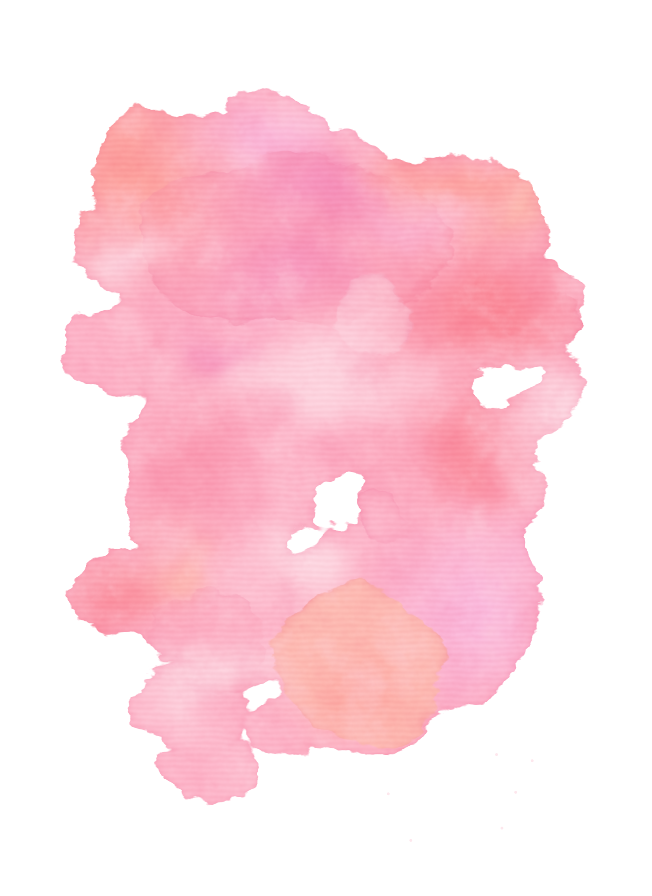
Reproduce this background procedurally as a WebGL 2 fragment shader.

```glsl
#version 300 es
precision highp float;
// A pink and coral watercolour stain on ribbed white paper.
// Warped ellipses join into the stain; soft pigment clouds and rimmed glazes
// colour it. The sheet is 100 units tall, with its origin at the lower left.
uniform vec2 u_resolution;
out vec4 fragColor;

const float SHEET = 100.0, HALF_WIDTH = 36.3;
const float EDGE_WARP = 5.5, EDGE_GRAIN = 1.5, CLOUD_WARP = 8.0;
const float RIB_SPACING = 0.66, RIB_DEPTH = 0.022;
const vec3 PAPER = vec3(1.0);
const vec3 PINK = vec3(0.99, 0.70, 0.78);
const vec3 ROSE = vec3(0.98, 0.60, 0.69);
const vec3 RED = vec3(0.98, 0.53, 0.59);
const vec3 CORAL = vec3(0.99, 0.64, 0.62);
const vec3 PEACH = vec3(0.99, 0.73, 0.68);
const vec3 MAGENTA = vec3(0.96, 0.56, 0.74);
const vec3 LILAC = vec3(0.98, 0.73, 0.87);
const vec3 BLUSH = vec3(0.99, 0.84, 0.88);

float hash(vec2 p) {
  return fract(sin(dot(p, vec2(127.1, 311.7))) * 43758.5);
}

float noise(vec2 p) {
  vec2 i = floor(p), f = fract(p);
  f = f * f * (3.0 - 2.0 * f);
  return mix(mix(hash(i), hash(i + vec2(1, 0)), f.x),
             mix(hash(i + vec2(0, 1)), hash(i + vec2(1, 1)), f.x), f.y);
}

// Fractal noise centred on zero
float fbm(vec2 p) {
  float sum = -0.47, amp = 0.5;
  for (int i = 0; i < 4; i++) {
    sum += amp * noise(p);
    p = mat2(1.6, 1.2, -1.2, 1.6) * p + 7.3;
    amp *= 0.5;
  }
  return sum;
}

vec2 fbm2(vec2 p) { return vec2(fbm(p), fbm(p + 37.0)); }

float ellipse(vec2 p, vec2 c, vec2 r) {
  vec2 q = p - c;
  float k = length(q / r);
  return (k - 1.0) * k / max(length(q / (r * r)), 0.001);
}

// Smooth union of one more lobe with the stain
void lobe(inout float d, vec2 p, vec2 c, vec2 r) {
  float e = ellipse(p, c, r), h = max(1.0 - abs(d - e), 0.0);
  d = min(d, e) - 0.25 * h * h;
}

// Soft pigment bleeding into wet paper
void cloud(inout vec3 col, vec3 pigment, float strength, vec2 p, vec2 c, vec2 r) {
  vec2 q = (p - c) / r;
  col = mix(col, pigment, strength * exp(-dot(q, q)));
}

// Pigment gathered just inside a drying edge
float rim(float d, float width) {
  return smoothstep(0.15, -0.15, d) * exp(min(d, 0.0) / width);
}

void glaze(inout vec3 col, vec3 pigment, float fill, vec2 p, vec2 c, vec2 r) {
  float d = ellipse(p, c, r), broken = smoothstep(-0.2, 0.25, fbm(p * 0.17 + 9.0));
  col = mix(col, pigment, fill * smoothstep(0.2, -0.2, d));
  col *= 1.0 - vec3(0.02, 0.13, 0.08) * rim(d, 0.5) * broken;
}

float stain(vec2 p) {
  float d = ellipse(p, vec2(33.9, 70.7), vec2(22.1, 13.7));
  lobe(d, p, vec2(16.9, 80.5), vec2(6.8, 7.8));
  lobe(d, p, vec2(28.0, 81.8), vec2(11.1, 6.8));
  lobe(d, p, vec2(50.1, 74.0), vec2(11.1, 9.4));
  lobe(d, p, vec2(54.7, 64.8), vec2(9.8, 6.3));
  lobe(d, p, vec2(60.5, 55.1), vec2(4.9, 4.9));
  lobe(d, p, vec2(12.4, 72.0), vec2(3.6, 3.9));
  lobe(d, p, vec2(12.4, 61.2), vec2(5.6, 4.7));
  lobe(d, p, vec2(37.1, 51.8), vec2(23.4, 14.3));
  lobe(d, p, vec2(19.5, 44.0), vec2(6.2, 8.0));
  lobe(d, p, vec2(54.7, 44.0), vec2(5.9, 7.2));
  lobe(d, p, vec2(15.0, 34.2), vec2(7.2, 5.5));
  lobe(d, p, vec2(50.1, 34.2), vec2(10.2, 11.7));
  lobe(d, p, vec2(32.6, 33.6), vec2(18.5, 10.4));
  lobe(d, p, vec2(21.5, 21.2), vec2(6.5, 5.2));
  lobe(d, p, vec2(40.4, 25.1), vec2(9.1, 8.9));
  lobe(d, p, vec2(24.1, 14.1), vec2(5.9, 3.3));
  lobe(d, p, vec2(35.8, 18.6), vec2(8.5, 3.6));
  // Bare paper left inside
  float bare = ellipse(p, vec2(37.8, 43.0), vec2(3.2, 2.6));
  lobe(bare, p, vec2(39.6, 45.4), vec2(1.7, 1.6));
  lobe(bare, p, vec2(33.6, 40.0), vec2(2.6, 0.9));
  return max(d, -min(bare, ellipse(p, vec2(57.3, 57.2), vec2(3.6, 1.5))));
}

vec3 pigments(vec2 p, vec2 g) {
  vec3 c = PINK;
  cloud(c, CORAL, 1.0, p, vec2(16, 82), vec2(9, 9));
  cloud(c, LILAC, 0.8, p, vec2(29, 84), vec2(7, 5));
  glaze(c, ROSE, 0.3, g, vec2(32.5, 72.7), vec2(17.6, 9.4));
  cloud(c, MAGENTA, 0.8, p, vec2(36, 78), vec2(9, 4));
  cloud(c, MAGENTA, 0.6, p, vec2(32, 69), vec2(8, 4));
  cloud(c, CORAL, 0.9, p, vec2(51, 80), vec2(8, 4));
  cloud(c, PEACH, 0.9, p, vec2(57, 76), vec2(4, 4));
  cloud(c, LILAC, 0.5, p, vec2(47, 75), vec2(6, 3));
  cloud(c, RED, 1.0, p, vec2(54, 65.5), vec2(9, 6));
  cloud(c, BLUSH, 0.9, p, vec2(13, 72), vec2(3, 3));
  cloud(c, BLUSH, 0.9, p, vec2(36, 58), vec2(11, 4));
  glaze(c, BLUSH, 0.5, g, vec2(42, 64.8), vec2(4.5, 4));
  glaze(c, RED, 0.2, g, vec2(60, 63.5), vec2(4.3, 2.7));
  cloud(c, MAGENTA, 0.6, p, vec2(25, 60.5), vec2(3, 2.5));
  cloud(c, ROSE, 0.8, p, vec2(21, 48), vec2(8, 8));
  cloud(c, RED, 0.8, p, vec2(52, 50), vec2(7, 6));
  cloud(c, BLUSH, 1.0, p, vec2(62, 54), vec2(4, 6));
  cloud(c, LILAC, 0.9, p, vec2(53.5, 33), vec2(8, 9));
  cloud(c, BLUSH, 1.0, p, vec2(33, 36), vec2(5, 5));
  cloud(c, RED, 0.8, p, vec2(13, 34), vec2(5, 5));
  cloud(c, PEACH, 0.7, p, vec2(19, 37), vec2(4, 4));
  glaze(c, ROSE, 0.2, g, vec2(24, 28.4), vec2(6.5, 5.5));
  glaze(c, PINK, 0.2, g, vec2(43, 42), vec2(2.5, 3));
  cloud(c, BLUSH, 0.9, p, vec2(23, 24), vec2(7, 3));
  glaze(c, PEACH, 0.85, g, vec2(40.4, 25.6), vec2(9, 8.6));
  cloud(c, CORAL, 0.6, p, vec2(40, 23), vec2(6, 5));
  return c;
}

void main() {
  vec2 p = (gl_FragCoord.xy - vec2(0.5 * u_resolution.x, 0.0)) / u_resolution.y * SHEET;
  p.x += HALF_WIDTH;
  float pixel = SHEET / u_resolution.y;
  // Ragged outline and wandering colour
  vec2 edge = p + EDGE_WARP * fbm2(p * 0.13) + EDGE_GRAIN * fbm2(p * vec2(0.6, 1.1));
  float d = stain(edge);
  vec3 paint = pigments(p + CLOUD_WARP * fbm2(p * 0.11 + 5.0), edge);
  float wet = fbm(p * 0.22 + 3.0) + 0.3 * fbm(p * 1.3);
  paint = mix(paint, BLUSH, clamp(wet, 0.0, 0.5));
  paint *= 1.0 - vec3(0.02, 0.2, 0.13) * clamp(-wet, 0.0, 0.5);
  paint *= 1.0 - vec3(0.01, 0.09, 0.06) * rim(d, 0.4);
  // Ribbed paper holds more pigment in its grooves
  float rib = sin(6.2832 * (p.y + 0.5 * fbm(p * 0.3)) / RIB_SPACING);
  paint += RIB_DEPTH * vec3(0.3, 1.0, 0.9) * (rib * 0.6 + fbm(p * 2.2));
  vec3 col = mix(PAPER, paint, smoothstep(pixel, -pixel, d));
  // Stray specks on the lower right margin
  for (float i = 0.0; i < 6.0; i++) {
    vec2 speck = vec2(38.0 + 28.0 * hash(vec2(i, 1)), 5.0 + 11.0 * hash(vec2(i, 2)));
    col = mix(col, BLUSH, 0.6 * smoothstep(pixel, 0.0, length(p - speck) - 0.1));
  }
  fragColor = vec4(clamp(col, 0.0, 1.0), 1.0);
}
```
